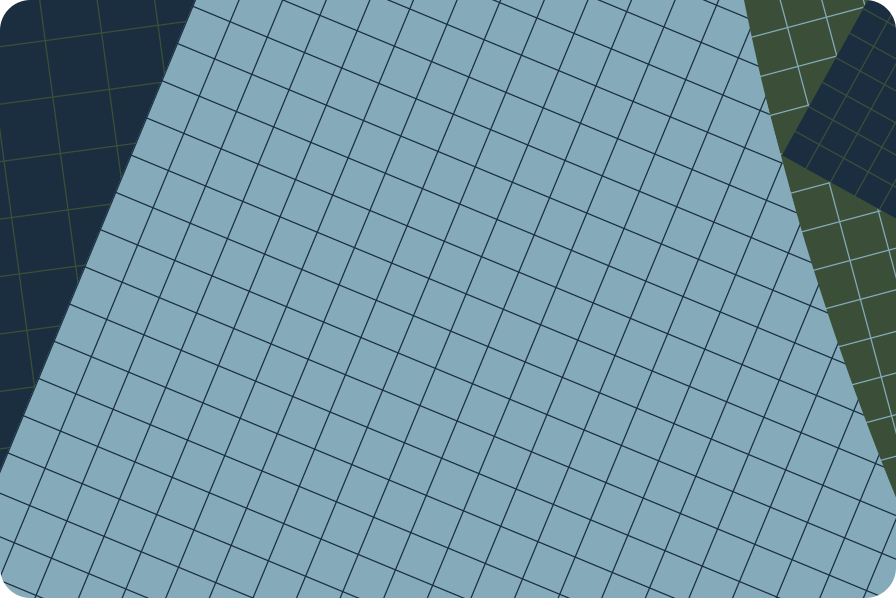
This background is drawn by a Shadertoy shader. Its source:

```glsl
#define SKY vec3(0.52, 0.67, 0.73)
#define NAVY vec3(0.10, 0.18, 0.25)
#define MOSS vec3(0.23, 0.31, 0.22)
#define PAPER vec3(1.0)
#define LINE_WIDTH 0.0021
#define CORNER_RADIUS 0.051
#define SKY_TILT 22.5
#define LEFT_TILT -7.7
#define MOSS_TILT -15.0
#define CARD_TILT 29.0

// Coordinates along axes tilted by an angle in degrees
vec2 tilt(vec2 p, float degrees) {
    float a = radians(degrees);
    return vec2(p.x * cos(a) + p.y * sin(a), p.y * cos(a) - p.x * sin(a));
}

// Smoothed inside of a signed distance
float fill(float dist, float pixel) {
    return clamp(0.5 - dist / pixel, 0.0, 1.0);
}

// Box-filtered coverage of square grid lines
float grid(vec2 p, float spacing, vec2 phase, float pixel) {
    vec2 d = abs(fract(p / spacing - phase + 0.5) - 0.5) * spacing;
    float halfLine = 0.5 * LINE_WIDTH;
    vec2 high = min(d + 0.5 * pixel, vec2(halfLine));
    vec2 low = max(d - 0.5 * pixel, vec2(-halfLine));
    vec2 cover = max(high - low, 0.0) / pixel;
    return 1.0 - (1.0 - cover.x) * (1.0 - cover.y);
}

float roundedBox(vec2 p, vec2 halfSize, float radius) {
    vec2 q = abs(p) - halfSize + radius;
    return length(max(q, 0.0)) + min(max(q.x, q.y), 0.0) - radius;
}

void mainImage(out vec4 fragColor, in vec2 fragCoord) {
    // Height is one unit, with y measured down from the top
    float pixel = 1.0 / iResolution.y;
    vec2 size = vec2(iResolution.x * pixel, 1.0);
    vec2 p = vec2(fragCoord.x * pixel, 1.0 - fragCoord.y * pixel);

    // Broad central sheet
    vec2 skyPos = tilt(p, SKY_TILT);
    float skyGrid = grid(skyPos, 0.06736, vec2(0.4825, 0.312), pixel);
    vec3 color = mix(SKY, NAVY, skyGrid);

    // Dark wedge on the left
    float leftGrid = grid(tilt(p, LEFT_TILT), 0.0952, vec2(0.691, 0.813), pixel);
    vec3 leftColor = mix(NAVY, MOSS, leftGrid);
    color = mix(color, leftColor, fill(skyPos.x - 0.301, pixel));

    // Green sheet with a gently curved edge
    float edge = 1.2441 + p.y * (0.2025 + 0.1239 * p.y);
    float slope = 0.2025 + 0.2478 * p.y;
    float mossDist = (edge - p.x) / sqrt(1.0 + slope * slope);
    float mossGrid = grid(tilt(p, MOSS_TILT), 0.0672, vec2(0.75, 0.735), pixel);
    color = mix(color, mix(MOSS, SKY, mossGrid), fill(mossDist, pixel));

    // Tilted dark card at the upper right
    vec2 cardPos = tilt(p, CARD_TILT) - vec2(1.2685, -0.4058);
    float cardGrid = grid(cardPos, 0.0469, vec2(0.0), pixel);
    float cardDist = max(-cardPos.x, cardPos.y);
    color = mix(color, mix(NAVY, MOSS, cardGrid), fill(cardDist, pixel));

    // Rounded outer frame
    float frame = roundedBox(p - 0.5 * size, 0.5 * size, CORNER_RADIUS);
    color = mix(PAPER, color, fill(frame, pixel));
    fragColor = vec4(color, 1.0);
}
```
